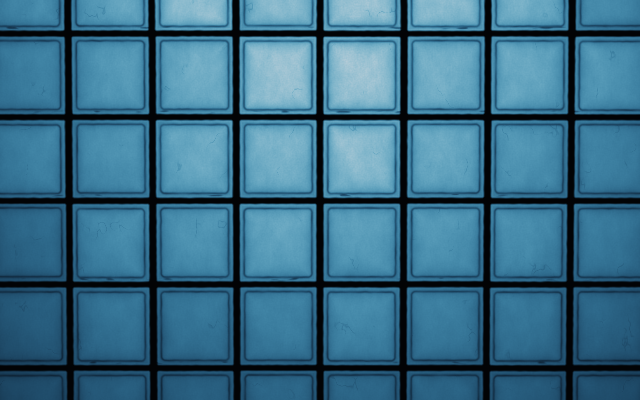
This pattern is drawn by a WebGL 1 fragment shader. Its source:

```glsl
precision highp float;
// Wall of square blue glass blocks in dark joints, lit softly from above.

#define PITCH 0.209            // block spacing, in canvas heights
#define GRID_Y 0.498           // height of the middle joint
#define JOINT vec2(0.0080, 0.0068) // half widths of the joints
#define RIM 0.0128             // width of the raised rim
#define LIGHT_POS vec2(0.03, 0.96)
#define LIGHT_PEAK 0.77
#define LIGHT_FALLOFF 0.68
#define TILE_VARIATION 0.05
#define WEAR 0.10
#define GRAIN 0.035

uniform vec2 u_resolution;

vec2 hash2(vec2 p) {
  vec2 q = vec2(dot(p, vec2(127.1, 311.7)), dot(p, vec2(269.5, 183.3)));
  return fract(sin(q) * 43758.55) * 2.0 - 1.0;
}

float gradientNoise(vec2 p) {
  vec2 i = floor(p), f = fract(p);
  vec2 u = f * f * f * (f * (f * 6.0 - 15.0) + 10.0);
  vec2 e = vec2(0.0, 1.0);
  float bottom = mix(dot(hash2(i), f), dot(hash2(i + e.yx), f - e.yx), u.x);
  float top = mix(dot(hash2(i + e.xy), f - e.xy), dot(hash2(i + e.yy), f - e.yy), u.x);
  return mix(bottom, top, u.y);
}

float fbm(vec2 p) {
  float sum = 0.0, amp = 0.6;
  for (int k = 0; k < 4; k++) {
    sum += amp * gradientNoise(p);
    p = p * 2.03 + 17.3;
    amp *= 0.55;
  }
  return sum;
}

float roundedBox(vec2 p, vec2 halfSize, float radius) {
  vec2 q = abs(p) - halfSize + radius;
  return length(max(q, 0.0)) + min(max(q.x, q.y), 0.0) - radius;
}

float softLine(float d, float width) {
  return exp(-d * d / (width * width));
}

// Blue duotone, indexed by its green level
vec3 tint(float g) {
  return vec3(0.4 * g + 1.2 * pow(g, 5.0), g, 1.6 * g - 0.68 * g * g);
}

void main() {
  float pixel = 1.0 / u_resolution.y;
  vec2 p = vec2(gl_FragCoord.x - 0.5 * u_resolution.x, gl_FragCoord.y) * pixel;

  // Grid, spreading very slightly towards the top
  vec2 grid = vec2(p.x / (1.0 + 0.012 * (p.y - 0.5)), p.y - GRID_Y) / PITCH;
  vec2 tile = floor(grid);
  vec2 rnd = hash2(tile + 31.7);
  vec2 local = (fract(grid) - 0.5) * PITCH + rnd * 0.0006;
  vec2 seeded = local + tile * 3.17;

  // Block and inset panel, with uneven edges
  float wobble = 0.0013 * gradientNoise(seeded * 55.0);
  vec2 halfBlock = 0.5 * PITCH - JOINT;
  float block = roundedBox(local, halfBlock, 0.005) + wobble;
  float panel = roundedBox(local + rnd.yx * 0.0008, halfBlock - RIM, 0.009) + wobble;
  float inside = 1.0 - smoothstep(-pixel, pixel, block);
  float onPanel = 1.0 - smoothstep(-pixel, pixel, panel);

  // Overall light and per-block tone
  vec2 away = p - LIGHT_POS;
  float level = LIGHT_PEAK * exp(-LIGHT_FALLOFF * dot(away, away));
  level *= 1.0 + TILE_VARIATION * rnd.x;

  // Panel shading, rim and grooves
  float panelTone = 1.0 - 0.20 * exp(min(panel, 0.0) / 0.013);
  float rimTone = 0.79 + 0.07 * softLine(block + 0.004, 0.0025);
  float tone = mix(rimTone, panelTone, onPanel);
  float grooveWear = 1.0 + 0.7 * gradientNoise(seeded * 23.0 + 5.0);
  tone -= 0.29 * grooveWear * softLine(panel - 0.001, 0.0029);
  tone -= 0.24 * softLine(block, 0.0024);

  // Smudges, fine grain and scattered scratches
  float smudge = fbm(seeded * vec2(22.0, 15.0));
  float grain = gradientNoise(p * 230.0) + 0.6 * gradientNoise(p * vec2(160.0, 60.0));
  float crease = fbm(seeded * vec2(11.0, 8.0) + rnd * 9.0);
  float patches = smoothstep(0.12, 0.35, gradientNoise(seeded * 19.0 + 41.0));
  float scratch = softLine(crease, 0.012) * patches * onPanel;
  tone *= 1.0 + WEAR * smudge + GRAIN * grain - 1.1 * WEAR * scratch;

  // Dirt gathered along the lower rim
  float lowEdge = softLine(local.y + halfBlock.y - 0.007, 0.003);
  tone -= 0.35 * lowEdge * smoothstep(0.15, 0.4, gradientNoise(seeded * vec2(28.0, 70.0)));

  vec3 glass = tint(clamp(level * tone, 0.0, 1.0));
  vec3 joint = vec3(0.006, 0.013, 0.018);
  gl_FragColor = vec4(mix(joint, glass, inside), 1.0);
}
```
